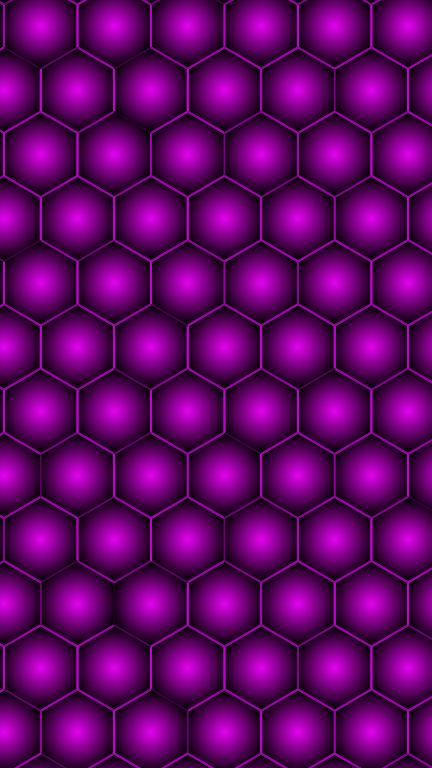
Give the GLSL for this pattern, as a WebGL 2 fragment shader.

```glsl
#version 300 es
precision highp float;
// Honeycomb of glowing magenta cells, each fading linearly from its centre to black.
// The nearest cell comes from two interleaved rectangular lattices; a thin bright
// line follows every shared wall, and a hash per wall dims and thins some of them.

#define PITCH 0.1701                  // cell spacing, in canvas widths
#define ROW_STEP 0.1486               // row spacing, in canvas widths
#define ORIGIN vec2(0.0093, 0.0829)   // centre of the lowest left cell
#define GLOW_RADIUS 0.565             // where the glow reaches black, in cells
#define GLOW_COLOR vec3(0.895, 0.006, 0.945)
#define LINE_COLOR vec3(0.75, 0.01, 0.81)
#define LINE_HALF 0.0155              // half the line width, in cells
#define SLANT_LEVEL 0.82              // brightness of the sloping walls
#define WEAR 0.85                     // how far the faintest walls fade

uniform vec2 u_resolution;
out vec4 fragColor;

const float ROOT3 = 1.7320508;
const vec2 LATTICE = vec2(1.0, ROOT3);

float hash(vec2 p) {
    vec3 v = fract(vec3(p.xyx) * vec3(0.1031, 0.1030, 0.0973));
    v += dot(v, v.yzx + 33.33);
    return fract((v.x + v.y) * v.z);
}

// Centre of the hexagon of unit width that contains q.
vec2 cellCenter(vec2 q) {
    vec2 even = round(q / LATTICE) * LATTICE;
    vec2 odd = (floor(q / LATTICE) + 0.5) * LATTICE;
    vec2 toEven = q - even;
    vec2 toOdd = q - odd;
    return dot(toEven, toEven) < dot(toOdd, toOdd) ? even : odd;
}

// Normal of the wall nearest to the offset d from a cell centre.
vec2 wallNormal(vec2 d) {
    vec2 best = vec2(1.0, 0.0);
    for (int i = 0; i < 2; i++) {
        vec2 n = vec2(0.5, ROOT3 * (0.5 - float(i)));
        if (abs(dot(d, n)) > abs(dot(d, best))) best = n;
    }
    return best;
}

void main() {
    // Canvas to cell units, with the rows scaled to regular hexagons
    vec2 q = (gl_FragCoord.xy / u_resolution.x - ORIGIN)
           / vec2(PITCH, ROW_STEP * 2.0 / ROOT3);
    float pixel = 1.0 / (u_resolution.x * PITCH);
    vec2 center = cellCenter(q);
    vec2 d = q - center;

    // Radial glow
    vec3 color = GLOW_COLOR * max(0.0, 1.0 - length(d) / GLOW_RADIUS);

    // Nearest wall: its distance, position along it and an id shared by both cells
    vec2 normal = wallNormal(d);
    float across = dot(d, normal);
    float along = dot(d, vec2(-normal.y, normal.x)) * ROOT3;
    vec2 middle = center + normal * sign(across) * 0.5;
    vec2 wallId = round(middle * vec2(4.0, 4.0 / ROOT3)) + 64.0;

    // Uneven wear, stronger toward one end of the wall
    float wear = WEAR * pow(hash(wallId), 6.0);
    float tilt = (hash(wallId + 17.0) - 0.5) * along * 0.3;
    float level = abs(normal.x) > 0.9 ? 1.0 : SLANT_LEVEL + tilt;
    level *= 1.0 - wear;

    // Line along the wall
    float halfWidth = LINE_HALF * mix(0.6, 1.0, 1.0 - wear);
    float line = 1.0 - smoothstep(halfWidth - 0.5 * pixel, halfWidth + 0.5 * pixel,
                                  0.5 - abs(across));
    color = mix(color, LINE_COLOR * level, line);

    fragColor = vec4(color, 1.0);
}
```
